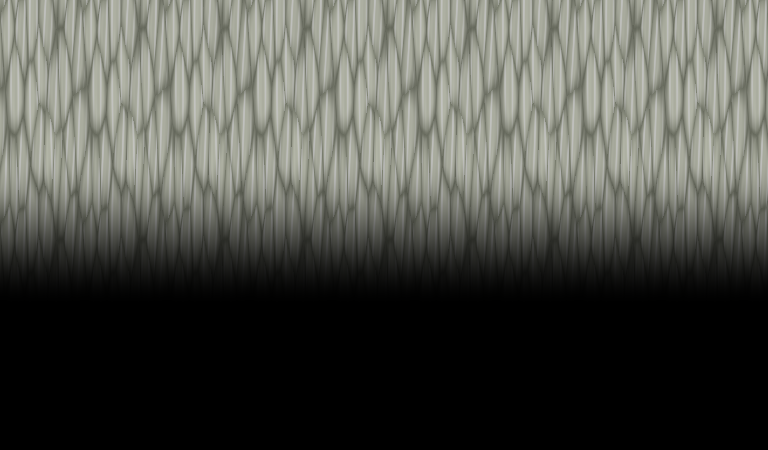
A WebGL 1 fragment shader for this background:

```glsl
precision highp float;
uniform vec2 u_resolution;

const vec2 TILE_CELLS = vec2(10.0, 2.0);       // strands before the weave repeats
const vec2 STRAND_SIZE = vec2(0.0183, 0.235);  // spacing in canvas heights
const vec2 WEAVE_OFFSET = vec2(0.012, 0.075);
const vec2 JITTER = vec2(0.75, 0.8);
const float TAPER = 1.95;                      // higher gives sharper strand ends
const float CREASE_WIDTH = 0.2;
const float ROUND_WIDTH = 0.75;
const float FADE_BOTTOM = 0.32;
const float FADE_TOP = 0.65;
const vec3 CREASE_COLOR = vec3(0.45, 0.465, 0.405);
const vec3 STRAND_COLOR = vec3(0.68, 0.69, 0.635);
const vec3 SHEEN_COLOR = vec3(0.80, 0.795, 0.82);

vec2 hash2(vec2 cell) {
  vec2 k = vec2(dot(cell, vec2(127.1, 311.7)), dot(cell, vec2(269.5, 183.3)));
  return fract(sin(k) * 43758.55);
}

// Nearest and second nearest distances, with the offset and seed of the nearest
void findStrand(vec2 p, out vec2 dist, out vec2 local, out vec2 seed) {
  vec2 cell = floor(p);
  dist = vec2(8.0);
  local = vec2(0.0);
  seed = vec2(0.0);
  for (int j = -2; j <= 2; j++) {
    for (int i = -2; i <= 2; i++) {
      vec2 neighbor = cell + vec2(float(i), float(j));
      vec2 random = hash2(mod(neighbor, TILE_CELLS));
      vec2 center = neighbor + 0.5 + JITTER * (random - 0.5);
      center.y += 0.5 * mod(neighbor.x, 2.0); // stagger every other column
      vec2 offset = p - center;
      float d = length(offset * vec2(1.0, TAPER));
      if (d < dist.x) {
        dist = vec2(d, dist.x);
        local = offset;
        seed = random;
      } else {
        dist.y = min(dist.y, d);
      }
    }
  }
}

// Fine fibres that lean and gather towards the ends of a strand
float fibres(vec2 local, vec2 seed) {
  float lean = (seed.x - 0.5) * 1.2;
  float x = (local.x + lean * local.y) * (1.0 + 0.9 * local.y * local.y);
  float phase = 6.283 * seed.y;
  float wave = sin(x * 7.0 + phase) + 0.6 * sin(x * 14.0 - local.y * 3.0 + phase * 2.0);
  return wave / 1.6;
}

void main() {
  vec2 uv = gl_FragCoord.xy / u_resolution.y;
  vec2 p = (uv + WEAVE_OFFSET) / STRAND_SIZE;

  vec2 dist;
  vec2 local;
  vec2 seed;
  findStrand(p, dist, local, seed);

  // Thin creases of uneven depth between softly rounded strands
  float gap = dist.y - dist.x;
  float depth = mix(0.2, 0.65, seed.y);
  float crease = depth * (1.0 - smoothstep(0.0, CREASE_WIDTH, gap));
  float body = smoothstep(-0.5, ROUND_WIDTH, gap) * (1.0 - crease);
  float ends = smoothstep(0.5, 1.15, dist.x);
  float grain = fibres(local, seed);
  vec3 color = mix(CREASE_COLOR, STRAND_COLOR, body);
  color *= 1.0 - 0.17 * ends;
  color *= 1.0 + 0.035 * grain + 0.07 * (seed.x - 0.5);

  // Pale sheen along the raised fibres
  float sheen = smoothstep(0.0, 0.9, grain) * (1.0 - ends) * (1.0 - crease);
  color = mix(color, SHEEN_COLOR, 0.55 * sheen);

  // Fade into darkness
  color *= smoothstep(FADE_BOTTOM, FADE_TOP, uv.y);
  gl_FragColor = vec4(color, 1.0);
}
```
